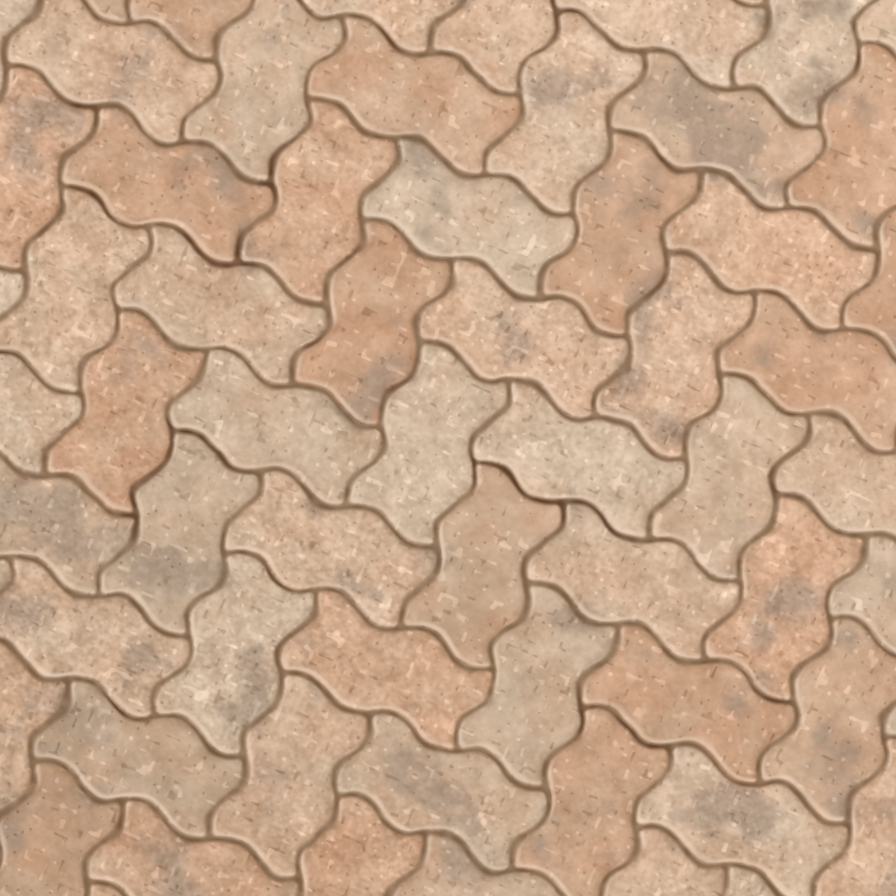
Give the GLSL for this texture, as a Shadertoy shader.

```glsl
const float TAU = 6.2831853;
const vec3 CLAY  = vec3(0.81, 0.645, 0.525);
const vec3 SAND  = vec3(0.82, 0.725, 0.625);
const vec3 STAIN = vec3(0.63, 0.55, 0.48);
const vec3 JOINT = vec3(0.52, 0.41, 0.31);
const vec3 GAP   = vec3(0.37, 0.25, 0.17);
const vec3 RIM   = vec3(0.94, 0.84, 0.75);

float hash(vec2 p) {
    vec3 q = fract(p.xyx * vec3(0.1031, 0.1030, 0.0973));
    q += dot(q, q.yzx + 33.33);
    return fract((q.x + q.y) * q.z);
}

float noise(vec2 p) {
    vec2 i = floor(p), f = fract(p);
    f = f * f * (3.0 - 2.0 * f);
    return mix(mix(hash(i), hash(i + vec2(1, 0)), f.x),
               mix(hash(i + vec2(0, 1)), hash(i + vec2(1, 1)), f.x), f.y);
}

float fbm(vec2 p) {
    float sum = 0.0, weight = 0.5;
    for (int i = 0; i < 4; i++) {
        sum += weight * noise(p);
        p = mat2(1.6, 1.2, -1.2, 1.6) * p + 7.3;
        weight *= 0.5;
    }
    return sum / 0.9375;
}

// Canvas position to herringbone units: x along lying pavers, y across them
vec2 toPaving(vec2 uv) {
    vec2 p = vec2(uv.x, 1.0 - uv.y) - vec2(0.4766, 0.4961);
    return vec2(dot(p, vec2(8.513, 3.537)), dot(p, vec2(-3.957, 9.173))) + vec2(2.5, 0.0);
}

// Depth inside the wavy-edged 2:1 paver at g; also gives the paver centre
float paverDepth(vec2 g, float wave, float radius, out vec2 centre) {
    vec2 w = g + wave * vec2(-sin(TAU * g.y), sin(TAU * g.x));
    w += 0.05 * (vec2(noise(g * 5.0), noise(g * 5.0 + 41.0)) - 0.5);
    vec2 cell = floor(w);
    float part = mod(cell.x - cell.y, 4.0);
    bool lying = part < 1.5;
    centre = cell + (lying ? vec2(part < 0.5 ? 1.0 : 0.0, 0.5)
                           : vec2(0.5, part < 2.5 ? 0.0 : 1.0));
    vec2 halfSize = lying ? vec2(1.0, 0.5) : vec2(0.5, 1.0);
    vec2 q = abs(w - centre) - halfSize + radius;
    return radius - length(max(q, 0.0)) - min(max(q.x, q.y), 0.0);
}

float paverHeight(vec2 g, float halfJoint) {
    vec2 centre;
    return smoothstep(halfJoint - 0.025, halfJoint + 0.035, paverDepth(g, 0.095, 0.1, centre));
}

// Fired surface: tint per paver, mottling, dirt and grit
vec3 paverColor(vec2 uv, vec2 g, vec2 centre) {
    float tone = hash(centre * 2.0 + 57.0);
    float age = hash(centre * 2.0 + 113.0);
    vec2 local = g + 19.0 * tone;
    vec3 color = mix(CLAY, SAND, clamp(tone + 0.9 * (fbm(local * 2.5) - 0.5), 0.0, 1.0));
    color += 0.05 * (age - 0.5) + 0.05 * (uv.x + uv.y - 1.0);
    color += 0.15 * (fbm(local * 4.0 + 31.0) - 0.5);
    float dirt = smoothstep(0.56, 0.78, fbm(g * 1.7 + 83.0));
    color = mix(color, STAIN, 0.6 * dirt);
    float grit = noise(g * 15.0) + noise(g * 27.0 + 5.0) - 1.0;
    color += 0.06 * (0.5 + age) * grit;
    color += 0.09 * smoothstep(0.78, 0.95, noise(g * 13.0 + 67.0));
    color -= 0.09 * smoothstep(0.80, 0.97, noise(g * 16.0 + 139.0));
    return color;
}

void mainImage(out vec4 fragColor, in vec2 fragCoord) {
    vec2 uv = fragCoord / iResolution.xy;
    vec2 g = toPaving(uv);
    vec2 centre;
    float depth = paverDepth(g, 0.095, 0.1, centre);
    vec3 color = paverColor(uv, g, centre);

    // Sunlit lower rims and soft grime beside the joints
    float halfJoint = 0.018 + 0.016 * noise(g * 3.0 + 23.0);
    float height = paverHeight(g, halfJoint);
    float relief = height - paverHeight(g + vec2(-0.025, 0.065), halfJoint);
    color -= 0.06 * (1.0 - smoothstep(0.02, 0.13, depth));
    color = mix(color, RIM, 0.75 * max(relief, 0.0) * (0.55 + 0.45 * noise(g * 4.0)));

    // Sand-filled joints, shaded on one side, with a few open gaps
    float open = smoothstep(0.68, 0.9, noise(g * 1.9 + 211.0));
    vec3 joint = mix(JOINT, GAP, 0.75 * open);
    joint += 0.10 * (noise(g * 12.0 + 9.0) - 0.5);
    float shade = 0.72 + 0.28 * max(-relief, 0.0);
    color = mix(color, joint, (1.0 - height) * shade);

    fragColor = vec4(clamp(color, 0.0, 1.0), 1.0);
}
```
